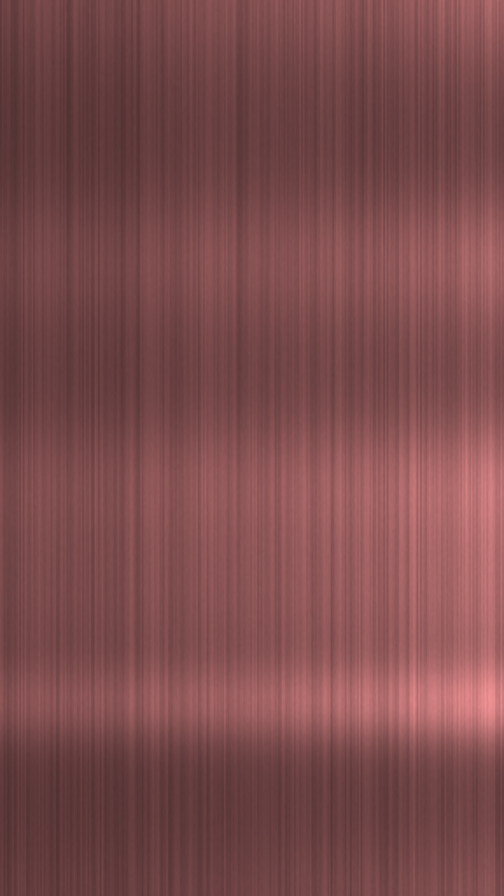
This texture is drawn by a WebGL 1 fragment shader. Its source:

```glsl
precision highp float;
// Brushed rose-coloured metal: fine vertical streaks under soft horizontal bands of light.

#define METAL_TINT vec3(1.0, 0.607, 0.614)
#define BASE_LIGHT 0.388
#define HAIR_COUNT 288.0
#define HAIR_CONTRAST 0.21
#define STRAND_COUNT 144.0
#define STRAND_CONTRAST 0.09
#define BRUSH_COUNT 42.0
#define BRUSH_CONTRAST 0.04
#define SHADE_COUNT 6.0
#define SHADE_CONTRAST 0.05
#define GRAIN_CONTRAST 0.035

uniform vec2 u_resolution;

float hash(vec2 p) {
  vec3 q = fract(p.xyx * vec3(0.1031, 0.1030, 0.0973));
  q += dot(q, q.yzx + 33.33);
  return fract((q.x + q.y) * q.z);
}

// One scratch column whose strength drifts slowly along its length.
float scratch(float column, float y) {
  y += 9.0 * hash(vec2(column, 71.0));
  float cell = floor(y);
  float blend = smoothstep(0.0, 1.0, y - cell);
  return mix(hash(vec2(column, cell)), hash(vec2(column, cell + 1.0)), blend);
}

// Neighbouring scratches blended smoothly, centred on zero.
float streaks(vec2 uv, float count, float drift, float seed) {
  float x = uv.x * count - 0.5 + seed;
  float column = floor(x);
  float blend = smoothstep(0.0, 1.0, x - column);
  float y = uv.y * drift;
  return mix(scratch(column, y), scratch(column + 1.0, y), blend) - 0.5;
}

// Soft band of reflected light across the sheet.
float band(float y, float centre, float width) {
  float d = (y - centre) / width;
  return exp(-d * d);
}

float reflections(float y) {
  return 0.13 * band(y, 1.03, 0.10)
       + 0.12 * band(y, 0.71, 0.075)
       + 0.03 * band(y, 0.58, 0.09)
       + 0.14 * band(y, 0.465, 0.07)
       + 0.15 * band(y, 0.34, 0.11)
       + 0.21 * band(y, 0.215, 0.045)
       + 0.05 * band(y, 0.0, 0.06);
}

void main() {
  vec2 uv = gl_FragCoord.xy / u_resolution;

  // Bands strengthen toward the right edge.
  float sheen = 0.65 + 0.55 * uv.x + 0.6 * pow(uv.x, 4.0);
  float light = BASE_LIGHT * mix(0.91, 1.09, uv.x) + reflections(uv.y) * sheen;

  // Brushing from single hairs up to broad uneven shading.
  float brushing = HAIR_CONTRAST * streaks(uv, HAIR_COUNT, 1.5, 0.0)
                 + STRAND_CONTRAST * streaks(uv, STRAND_COUNT, 1.5, 400.0)
                 + BRUSH_CONTRAST * streaks(uv, BRUSH_COUNT, 1.5, 700.0)
                 + SHADE_CONTRAST * streaks(uv, SHADE_COUNT, 1.0, 900.0);

  // Faint grain, slightly stretched along the brushing.
  float grain = GRAIN_CONTRAST * streaks(uv, HAIR_COUNT, 256.0, 1200.0);

  gl_FragColor = vec4(METAL_TINT * light * (1.0 + brushing + grain), 1.0);
}
```
